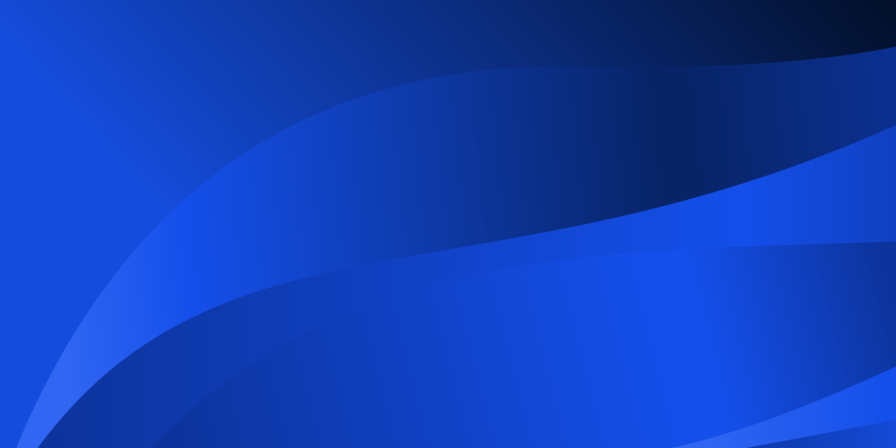
A Shadertoy shader for this background:

```glsl
// Height of a cubic Bezier at x, with its parameter found by bisection
float curveHeight(float x, vec2 a, vec2 b, vec2 c, vec2 d) {
    float lo = 0.0, hi = 1.0;
    vec2 point = a;
    for (int i = 0; i < 20; i++) {
        float t = 0.5 * (lo + hi);
        float s = 1.0 - t;
        point = s * s * s * a + 3.0 * s * s * t * b + 3.0 * s * t * t * c + t * t * t * d;
        if (point.x < x) lo = t; else hi = t;
    }
    return point.y;
}

// Smooth coverage of the area below a curve
float below(float y, float height) {
    float offset = y - height;
    return clamp(0.5 - offset / max(fwidth(offset), 1e-5), 0.0, 1.0);
}

// Linear blend towards the next colour between two stops
vec3 blendTo(vec3 color, vec3 next, float start, float end, float s) {
    return mix(color, next, clamp((s - start) / (end - start), 0.0, 1.0));
}

void mainImage(out vec4 fragColor, in vec2 fragCoord) {
    vec2 uv = fragCoord / iResolution.xy;

    const vec3 night = vec3(0.01, 0.06, 0.16);
    const vec3 navy = vec3(0.03, 0.14, 0.40);
    const vec3 deepBlue = vec3(0.05, 0.20, 0.61);
    const vec3 royalBlue = vec3(0.08, 0.30, 0.87);
    const vec3 brightBlue = vec3(0.08, 0.31, 0.92);
    const vec3 paleBlue = vec3(0.19, 0.40, 0.95);

    // Wave edges
    float crestLeft = curveHeight(uv.x, vec2(0.018, 0.0), vec2(0.135, 0.562),
                                  vec2(0.337, 0.852), vec2(0.625, 0.852));
    float crestRight = curveHeight(uv.x, vec2(0.625, 0.852), vec2(0.768, 0.846),
                                   vec2(0.898, 0.854), vec2(1.0, 0.896));
    float crest = uv.x < 0.625 ? crestLeft : crestRight;
    float middle = curveHeight(uv.x, vec2(0.042, 0.0), vec2(0.25, 0.562),
                               vec2(0.544, 0.311), vec2(1.0, 0.721));
    float inner = curveHeight(uv.x, vec2(0.169, 0.0), vec2(0.391, 0.466),
                              vec2(0.69, 0.437), vec2(1.0, 0.461));
    float cornerTop = curveHeight(uv.x, vec2(0.749, 0.0), vec2(0.833, 0.036),
                                  vec2(0.924, 0.112), vec2(1.0, 0.182));
    float cornerBase = curveHeight(uv.x, vec2(0.833, 0.0), vec2(0.889, 0.021),
                                   vec2(0.944, 0.042), vec2(1.0, 0.0625));

    // Diagonal backdrop, dark at the upper right
    vec3 color = blendTo(royalBlue, night, 0.404, 1.45, uv.x + 0.45 * uv.y);

    // Large ribbon, pale at its tip and navy on the right
    float along = uv.x + 0.05 * uv.y;
    vec3 ribbon = blendTo(paleBlue, brightBlue, 0.08, 0.23, along);
    ribbon = blendTo(ribbon, navy, 0.23, 0.775, along);
    ribbon = blendTo(ribbon, deepBlue, 0.80, 1.10, along);
    color = mix(color, ribbon, below(uv.y, crest));

    // Middle band
    vec3 band = blendTo(deepBlue, brightBlue, 0.05, 0.83, uv.x);
    band = blendTo(band, deepBlue, 0.83, 1.15, uv.x);
    color = mix(color, band, below(uv.y, middle));

    // Inner wave with a slanted bright ridge
    float slant = uv.x + 0.125 * uv.y;
    vec3 wave = blendTo(deepBlue, brightBlue, 0.19, 0.77, slant);
    wave = blendTo(wave, deepBlue, 0.82, 1.04, slant);
    color = mix(color, wave, below(uv.y, inner));

    // Corner sliver and the fold beneath it
    vec3 sliver = blendTo(paleBlue, brightBlue, 0.78, 0.99, uv.x);
    vec3 fold = blendTo(deepBlue, royalBlue, 0.78, 1.03, uv.x);
    color = mix(color, sliver, below(uv.y, cornerTop));
    color = mix(color, fold, below(uv.y, cornerBase));

    fragColor = vec4(color, 1.0);
}
```
